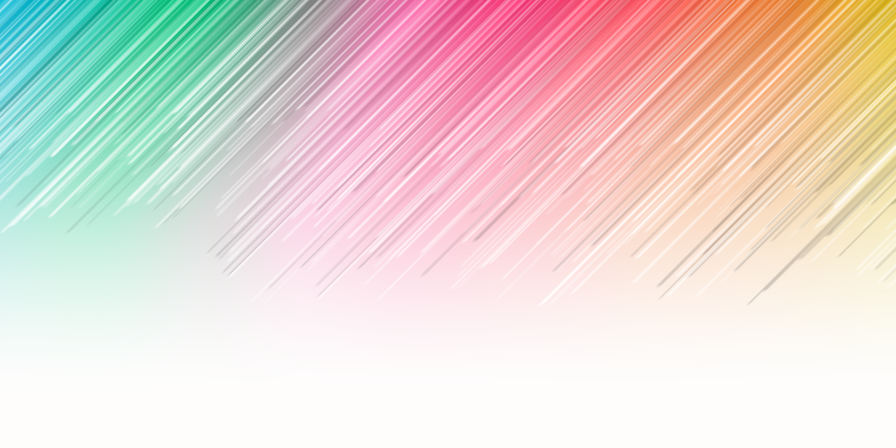
A WebGL 1 fragment shader for this background:

```glsl
precision highp float;
// Rainbow gradient fading down to white, crossed by diagonal light streaks.
uniform vec2 u_resolution;

float hash(float n) {
  return fract(sin(n * 12.9898) * 43758.5453);
}

// Hue band running from cyan on the left to yellow on the right.
vec3 spectrum(float x) {
  vec3 c = mix(vec3(0.0, 0.69, 0.80), vec3(0.04, 0.76, 0.49), smoothstep(0.0, 0.21, x));
  c = mix(c, vec3(0.56, 0.53, 0.54), smoothstep(0.22, 0.37, x));
  c = mix(c, vec3(0.95, 0.42, 0.67), smoothstep(0.35, 0.46, x));
  c = mix(c, vec3(0.97, 0.23, 0.48), smoothstep(0.44, 0.58, x));
  c = mix(c, vec3(0.97, 0.30, 0.36), smoothstep(0.58, 0.72, x));
  c = mix(c, vec3(0.95, 0.51, 0.22), smoothstep(0.70, 0.87, x));
  return mix(c, vec3(0.88, 0.73, 0.13), smoothstep(0.86, 1.0, x));
}

// One layer of parallel streaks: x is the light amount, y the shade amount.
vec2 streaks(float across, float depth, float lanes, float seed) {
  float lane = floor(across * lanes);
  float id = lane + seed;
  float center = (lane + 0.3 + 0.4 * hash(id)) / lanes;
  float width = mix(0.0015, 0.0045, hash(id + 31.7));
  float pixel = 1.4 / u_resolution.y;
  float line = 1.0 - smoothstep(width - 0.5 * pixel, width + pixel, abs(across - center));

  // Streaks reach lower from the middle to the right.
  float reach = 0.53 + 0.16 * smoothstep(-0.1, 0.3, across);
  float tip = reach * mix(0.45, 1.0, hash(id + 57.3));
  float body = 1.0 - smoothstep(tip - 0.012, tip, depth);
  float glow = mix(0.4, 1.0, smoothstep(tip - 0.45, tip, depth));
  float amount = line * body * glow * mix(0.2, 0.8, hash(id + 83.1));

  float shaded = step(hash(id + 11.9), 0.2 + 0.3 * smoothstep(0.8, 1.5, across));
  return amount * vec2(1.0 - shaded, shaded);
}

void main() {
  vec2 uv = gl_FragCoord.xy / u_resolution;
  float depth = 1.0 - uv.y;
  float across = (gl_FragCoord.x - gl_FragCoord.y) / u_resolution.y;

  // The hues lean with the streaks, then fall straight into white.
  float hueX = uv.x + 0.23 * min(depth, 0.5) * (1.0 - smoothstep(0.7, 1.0, uv.x));
  float fade = pow(max(1.0 - depth / 0.88, 0.0), 1.6);
  vec3 color = mix(vec3(0.995, 0.993, 0.99), spectrum(hueX), fade);

  // Soft broad bands beneath the fine lines.
  float band = hash(floor(across * 34.0)) - 0.5;
  color += 0.09 * band * (1.0 - smoothstep(0.1, 0.45, depth));

  // Three densities of streaks.
  vec2 lines = vec2(0.0);
  for (int i = 0; i < 3; i++) {
    float k = float(i);
    lines += streaks(across + 0.013 * k, depth, 26.0 + 19.0 * k, 101.0 * k + 7.0);
  }
  color *= 1.0 - 0.2 * min(lines.y, 1.0);
  color = mix(color, vec3(1.0), 0.8 * min(lines.x, 1.0));

  gl_FragColor = vec4(clamp(color, 0.0, 1.0), 1.0);
}
```
